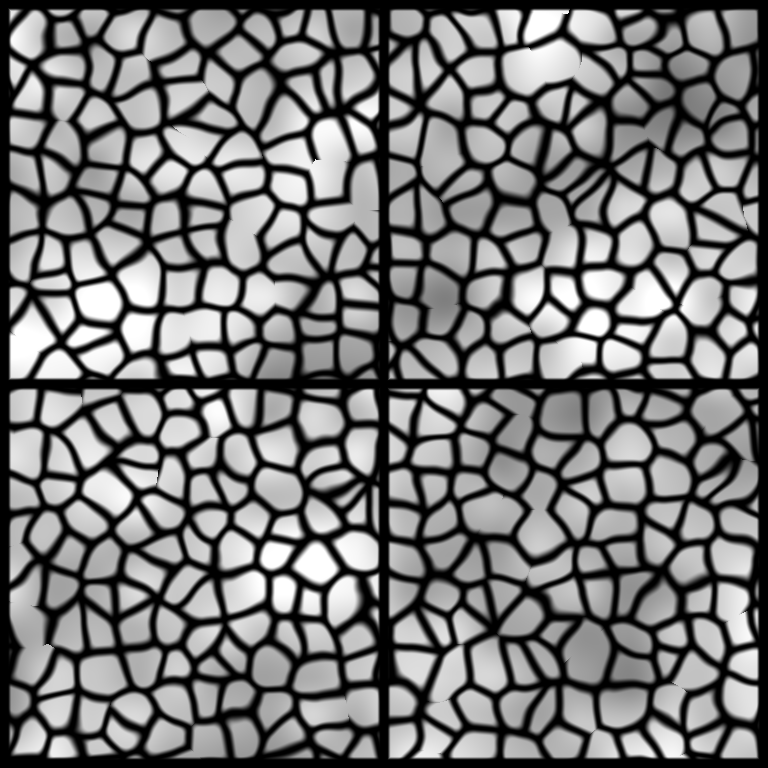
This texture is drawn by a three.js fragment shader. Its source:

```glsl
varying vec2 vUv;

const float TILE_SIZE = 0.494;
const float FRAME_HALF_WIDTH = 0.0062;
const float PEBBLES_PER_TILE = 10.2;
const float JITTER = 0.84;
const float CORNER_ROUNDING = 0.13;
const float MERGE_CHANCE = 0.06;

float hash(vec2 p) {
  vec3 q = fract(vec3(p.xyx) * 0.1031);
  q += dot(q, q.yzx + 33.33);
  return fract((q.x + q.y) * q.z);
}

vec2 hash2(vec2 p) {
  return vec2(hash(p), hash(p + vec2(71.7, 19.3)));
}

float noise(vec2 p) {
  vec2 cell = floor(p);
  vec2 f = fract(p);
  f = f * f * (3.0 - 2.0 * f);
  float low = mix(hash(cell), hash(cell + vec2(1.0, 0.0)), f.x);
  float high = mix(hash(cell + vec2(0.0, 1.0)), hash(cell + 1.0), f.x);
  return mix(low, high, f.y);
}

float smoothMin(float a, float b, float k) {
  float h = max(k - abs(a - b), 0.0) / k;
  return min(a, b) - h * h * k * 0.25;
}

vec2 seedPoint(vec2 cell, float jitter) {
  return cell + 0.5 + jitter * (hash2(cell) - 0.5);
}

// Rounded distance to the pebble border; a few neighbours fuse together.
float pebbleDistance(vec2 p, float jitter, float rounding, float mergeChance) {
  vec2 base = floor(p);
  vec2 nearestCell = base;
  vec2 toNearest = vec2(0.0);
  float nearest = 100.0;
  for (int y = -1; y <= 1; y++) {
    for (int x = -1; x <= 1; x++) {
      vec2 cell = base + vec2(float(x), float(y));
      vec2 offset = seedPoint(cell, jitter) - p;
      float d = dot(offset, offset);
      if (d < nearest) {
        nearest = d;
        nearestCell = cell;
        toNearest = offset;
      }
    }
  }

  float border = 1.0;
  for (int y = -2; y <= 2; y++) {
    for (int x = -2; x <= 2; x++) {
      if (x == 0 && y == 0) continue;
      vec2 cell = nearestCell + vec2(float(x), float(y));
      if (hash(nearestCell + cell + 7.7) < mergeChance) continue;
      vec2 offset = seedPoint(cell, jitter) - p;
      float d = dot(0.5 * (toNearest + offset), normalize(offset - toNearest));
      border = smoothMin(border, d, rounding);
    }
  }
  return border;
}

// Broad light and dark patches with a gentle gradient inside each pebble.
float stoneShade(vec2 p) {
  float broad = noise(p * 0.36 + 13.0) - 0.5;
  float fine = noise(p * 0.85 + 41.0) - 0.5;
  return clamp(0.79 + 0.42 * broad + 0.26 * fine, 0.35, 1.0);
}

// Black frame around each tile.
float tileMask(vec2 local, float size, float halfWidth) {
  vec2 edge = min(local, 1.0 - local) * size;
  float d = min(edge.x, edge.y);
  return smoothstep(halfWidth - 0.002, halfWidth + 0.003, d);
}

void main() {
  vec2 grid = (vUv - 0.5) / TILE_SIZE + 1.0;
  vec2 tile = clamp(floor(grid), 0.0, 1.0);
  vec2 local = grid - tile;

  // Each tile has its own pebbles, bent slightly out of straight lines.
  vec2 p = local * PEBBLES_PER_TILE + tile * vec2(37.0, 53.0) + 20.0;
  vec2 bend = vec2(noise(p * 1.3), noise(p * 1.3 + 57.0)) - 0.5;
  float d = pebbleDistance(p + 0.3 * bend, JITTER, CORNER_ROUNDING, MERGE_CHANCE);

  float pebble = smoothstep(0.02, 0.185, d);
  float value = pebble * stoneShade(p) * tileMask(local, TILE_SIZE, FRAME_HALF_WIDTH);
  gl_FragColor = vec4(vec3(value), 1.0);
}
```
